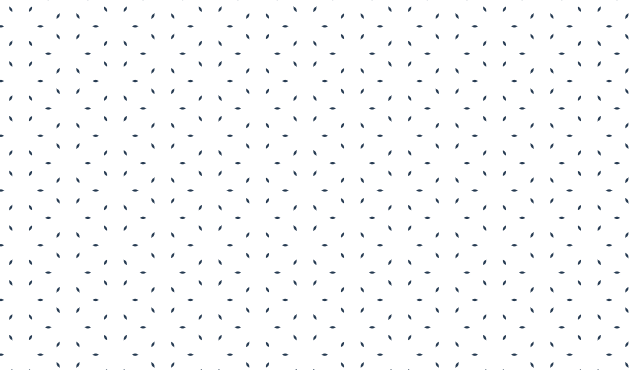
Write a WebGL 1 fragment shader that draws this pattern.

```glsl
precision highp float;

uniform vec2 u_resolution;

const float PI = 3.14159265;

// Offset from the nearest point of a triangular lattice with unit spacing
vec2 latticeOffset(vec2 p) {
  vec2 cell = vec2(sqrt(3.0), 1.0);
  vec2 a = mod(p + 0.5 * cell, cell) - 0.5 * cell;
  vec2 b = mod(p, cell) - 0.5 * cell;
  return dot(a, a) < dot(b, b) ? a : b;
}

// Fold the plane into one sixth turn, centred on the x axis
vec2 foldSixfold(vec2 p) {
  float angle = mod(atan(p.y, p.x) + PI / 6.0, PI / 3.0) - PI / 6.0;
  return length(p) * vec2(cos(angle), sin(angle));
}

// Approximate distance to a pointed leaf lying along the x axis
float leafDistance(vec2 p, vec2 halfSize) {
  float t = p.x / halfSize.x;
  float slope = 2.0 * halfSize.y * t / halfSize.x;
  return (abs(p.y) - halfSize.y * (1.0 - t * t)) / sqrt(1.0 + slope * slope);
}

void main() {
  // Lattice spacings across the canvas width
  float pixel = 11.695 / u_resolution.x;
  vec2 p = gl_FragCoord.xy * pixel - vec2(0.377, 0.28);

  // Ring of six radial leaves around each lattice point
  vec2 leaf = foldSixfold(latticeOffset(p)) - vec2(0.361, 0.0);
  float d = leafDistance(leaf, vec2(0.054, 0.021));
  float ink = clamp(0.5 - d / pixel, 0.0, 1.0);

  gl_FragColor = vec4(mix(vec3(1.0), vec3(0.15, 0.23, 0.32), ink), 1.0);
}
```
